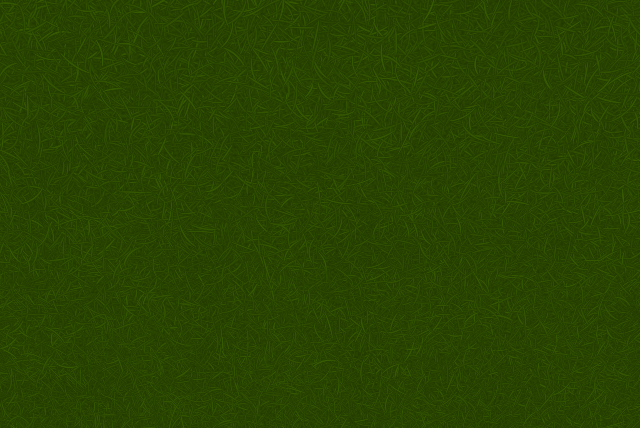
Reproduce this texture procedurally as a Shadertoy shader.

```glsl
vec4 hash4(vec3 p) {
    vec4 q = fract(p.xyzx * vec4(0.1031, 0.1030, 0.0973, 0.1099));
    q += dot(q, q.wzxy + 33.33);
    return fract((q.xxyz + q.yzzw) * q.zywx);
}

mat2 rotation(float angle) {
    float c = cos(angle), s = sin(angle);
    return mat2(c, s, -s, c);
}

float cornerSlope(vec2 corner, vec2 offset) {
    float angle = 6.2832 * hash4(vec3(corner, 71.0)).x;
    return dot(vec2(cos(angle), sin(angle)), offset);
}

float gradientNoise(vec2 p) {
    vec2 i = floor(p), f = fract(p);
    vec2 u = f * f * f * (f * (f * 6.0 - 15.0) + 10.0);
    vec2 e = vec2(1.0, 0.0);
    return mix(mix(cornerSlope(i, f), cornerSlope(i + e, f - e), u.x),
               mix(cornerSlope(i + e.yx, f - e.yx), cornerSlope(i + 1.0, f - 1.0), u.x), u.y);
}

// Paints one jittered grid of curved blades over the tone below
float paintBlades(float tone, vec2 p, float layer, float depth, float pixel) {
    float size = mix(0.026, 0.050, depth);
    vec2 grid = rotation(layer * 1.37) * p / size + layer * 17.3 + 200.0;
    vec2 home = floor(grid);
    for (int j = -1; j <= 1; j++) {
        for (int i = -1; i <= 1; i++) {
            vec2 cell = home + vec2(i, j);
            vec4 place = hash4(vec3(cell, layer));
            vec4 form = hash4(vec3(cell, layer + 31.0));
            vec2 q = rotation(6.2832 * place.z) * (grid - cell - 0.2 - 0.6 * place.xy);
            float halfLength = mix(0.35, 0.8, form.x);
            float along = q.x / halfLength;

            // Parabolic spine, with distance corrected for its slope
            float bend = (form.y - 0.5) * 0.9;
            float slope = 2.0 * bend * q.x;
            float across = (q.y - bend * q.x * q.x) * size / sqrt(1.0 + slope * slope);
            float taper = 1.0 - along * along;
            float width = mix(0.0012, 0.0021, form.z) * sqrt(max(taper, 0.0));
            float ends = smoothstep(0.0, 0.25, taper);
            float edge = abs(across) - width;

            // Dark rim below a blade with one brighter side
            float rim = ends * (1.0 - smoothstep(0.0, 0.0029, edge));
            float cover = ends * (1.0 - smoothstep(-0.5 * pixel, 0.5 * pixel, edge));
            float light = mix(0.95, 1.21, form.w) + 0.03 * depth;
            light += 0.08 * clamp(across / 0.002, -1.0, 1.0);
            tone = mix(tone, min(tone, 0.82), 0.68 * rim);
            tone = mix(tone, light, cover * mix(0.7, 0.9, place.w));
        }
    }
    return tone;
}

void mainImage(out vec4 fragColor, in vec2 fragCoord) {
    vec2 uv = fragCoord / iResolution.y;
    float aspect = iResolution.x / iResolution.y;

    // Blades grow gently larger toward the top
    float scale = mix(0.76, 1.1, uv.y);
    vec2 lawn = vec2((uv.x - 0.5 * aspect) / scale, log(scale) / 0.34);
    float pixel = 1.0 / (iResolution.y * scale);

    // Shaded undergrowth, then blades from back to front
    float tone = 0.91 + 0.2 * gradientNoise(lawn * 150.0 + 300.0);
    for (int k = 0; k < 9; k++) {
        tone = paintBlades(tone, lawn, float(k), float(k) / 8.0, pixel);
    }

    // Crisp contrast and faint broad patches
    tone = 1.0 + 1.25 * (tone - 0.95);
    tone += 0.03 * gradientNoise(lawn * 5.0 + 40.0);
    fragColor = vec4(vec3(0.163, 0.273, 0.0) * tone, 1.0);
}
```
